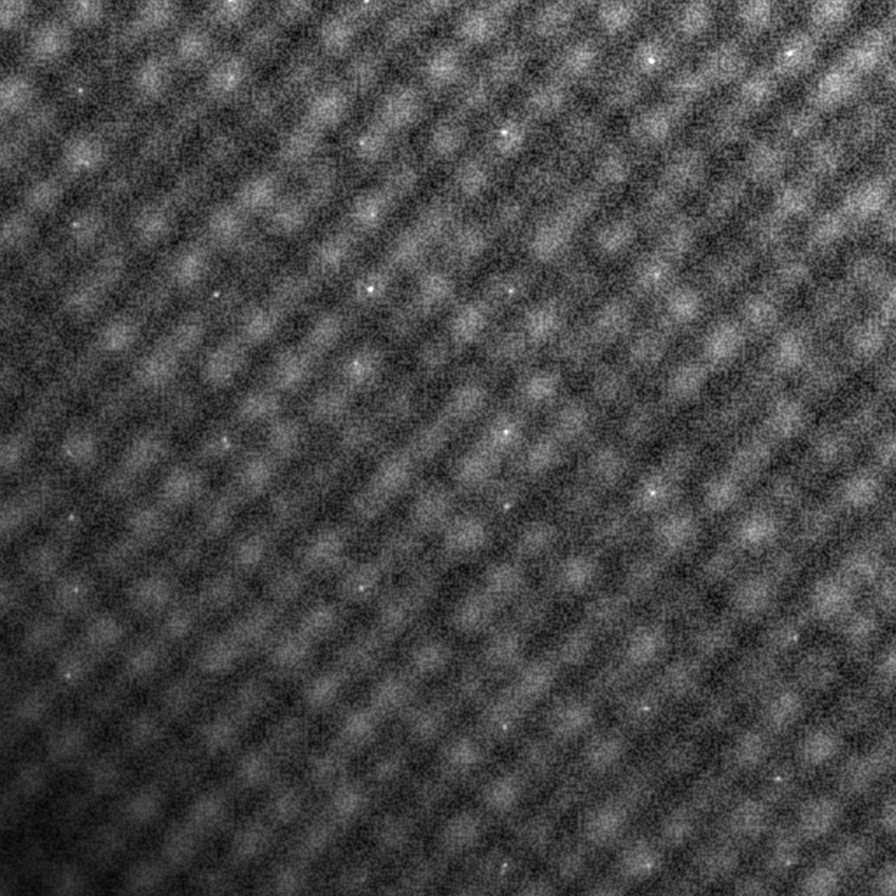
Reproduce this pattern procedurally as a WebGL 2 fragment shader.

```glsl
#version 300 es
precision highp float;
// Grainy grey micrograph of a slightly skewed lattice of soft, diagonal blobs.
// Gaussian blobs of varying strength are summed per lattice cell, then lit by
// a corner-to-corner ramp, roughened by gradient noise and dotted with specks.
uniform vec2 u_resolution;
out vec4 fragColor;

// Lattice steps, in canvas units
const vec2 STEP_RISING  = vec2(0.0405, 0.0426);
const vec2 STEP_FALLING = vec2(0.0392, -0.0390);
const vec2 LATTICE_ORIGIN = vec2(0.8854, 0.698);

const vec2 BLOB_SIGMA = vec2(0.33, 0.29);   // in lattice cells
const float BLOB_MEAN = 0.60;               // average of the summed blobs
const float BLOB_CONTRAST = 0.95;
const float SPECK_SIGMA = 0.0021;
const float SPECK_CHANCE = 0.36;

vec2 hash2(vec2 p) {
  vec3 q = fract(p.xyx * vec3(0.1031, 0.1030, 0.0973));
  q += dot(q, q.yzx + 33.33);
  return fract((q.xx + q.yz) * q.zy);
}

float cornerSlope(vec2 cell, vec2 corner, vec2 f) {
  float angle = 6.2832 * hash2(cell + corner).x;
  return dot(vec2(cos(angle), sin(angle)), f - corner);
}

float gradientNoise(vec2 p) {
  vec2 cell = floor(p);
  vec2 f = p - cell;
  vec2 w = f * f * f * (f * (f * 6.0 - 15.0) + 10.0);
  float low = mix(cornerSlope(cell, vec2(0, 0), f), cornerSlope(cell, vec2(1, 0), f), w.x);
  float high = mix(cornerSlope(cell, vec2(0, 1), f), cornerSlope(cell, vec2(1, 1), f), w.x);
  return mix(low, high, w.y);
}

// Sum of elongated Gaussians around q, each with its own strength and shift
float blobField(vec2 q, vec2 sigma) {
  vec2 nearest = round(q);
  float sum = 0.0;
  for (int j = -1; j <= 1; j++) {
    for (int i = -1; i <= 1; i++) {
      vec2 cell = nearest + vec2(i, j);
      vec2 shift = (hash2(cell + 71.0) - 0.5) * 0.2;
      vec2 d = (q - cell - shift) / sigma;
      float strength = mix(0.6, 1.4, hash2(cell + 19.0).x);
      sum += strength * exp(-0.5 * dot(d, d));
    }
  }
  return sum;
}

// Tiny bright dots near some points of a lattice
float specks(vec2 p, mat2 basis, float chance, float sigma) {
  vec2 cell = round(inverse(basis) * p);
  vec2 fromCell = p - basis * cell;
  float sum = 0.0;
  for (int k = 0; k < 2; k++) {
    vec2 seed = cell + 43.0 + 57.0 * float(k);
    vec2 pick = hash2(seed);
    vec2 d = (fromCell - (hash2(seed + 9.0) - 0.5) * 0.018) / sigma;
    float lit = step(pick.x, chance / float(k + 1));
    sum += lit * mix(0.4, 1.0, pick.y) * exp(-0.5 * dot(d, d));
  }
  return sum;
}

// Light grows to the upper right and fades in the lower left corner
float illumination(vec2 p) {
  float ramp = 0.165 + 0.105 * p.x + 0.130 * p.y;
  return ramp - 0.075 * exp(-dot(p, p) / 0.08);
}

float grain(vec2 p) {
  return 0.75 * gradientNoise(p * 256.0)
       + 0.45 * gradientNoise(p * 117.0 + 31.7)
       + 0.30 * gradientNoise(p * 43.0 + 83.1);
}

void main() {
  vec2 p = gl_FragCoord.xy / u_resolution;
  vec2 fromOrigin = p - LATTICE_ORIGIN;

  // Blobs
  vec2 q = inverse(mat2(STEP_RISING, STEP_FALLING)) * fromOrigin;
  float pattern = 1.0 + BLOB_CONTRAST * (blobField(q, BLOB_SIGMA) - BLOB_MEAN);

  // Specks sit on every second column of blobs
  mat2 speckBasis = mat2(2.0 * (STEP_RISING + STEP_FALLING), STEP_RISING - STEP_FALLING);
  float dots = specks(fromOrigin, speckBasis, SPECK_CHANCE, SPECK_SIGMA);

  // Light, grain and specks combined
  float light = illumination(p);
  float grey = light * (pattern + grain(p) + 1.9 * dots);
  fragColor = vec4(vec3(clamp(grey, 0.03, 1.0)), 1.0);
}
```
